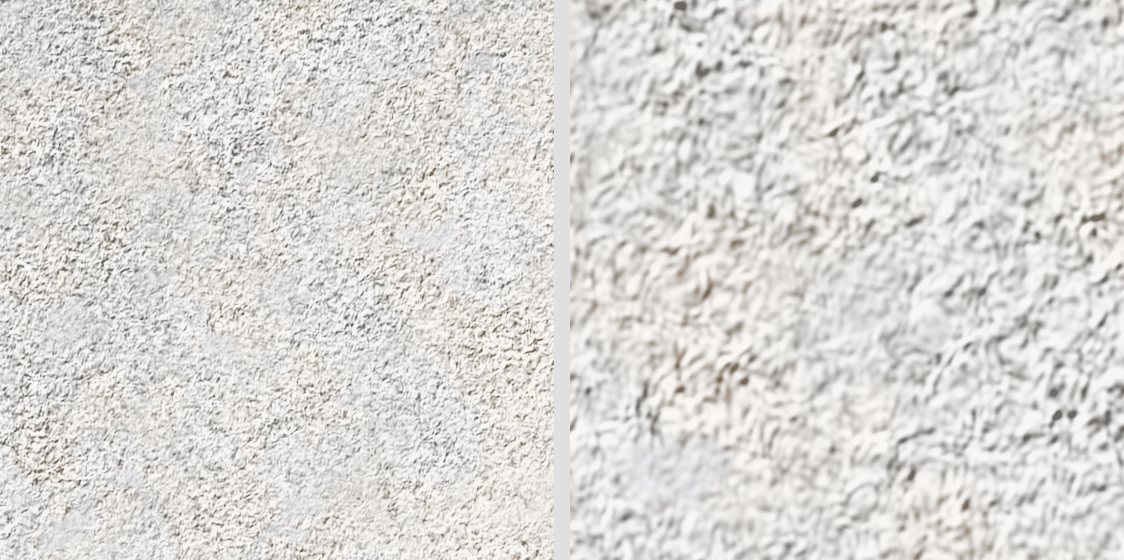
Left, the full canvas; right, a detail of the centre.
A Shadertoy shader for this texture:

```glsl
// Rough white plaster wall with fine crumbly grains, pale smooth patches and ochre pits
#define GRAIN 104.0      // grains per canvas height
#define STRETCH 0.84     // grain elongation along the slant
#define SLANT 0.62       // direction of the grains, radians
#define SHADOW 0.0034    // length of the cast shade
#define RELIEF 1.9       // strength of the side light
#define CAVITY 2.9       // darkening of the hollows
#define STAIN 0.075      // strength of the ochre tint
#define PITS 7           // number of isolated dark holes

vec2 hash2(vec2 p) {
    vec3 q = fract(p.xyx * vec3(0.1031, 0.1030, 0.0973));
    q += dot(q, q.yzx + 33.33);
    return fract((q.xx + q.yz) * q.zy);
}

vec2 turn(vec2 p, float angle) {
    float c = cos(angle), s = sin(angle);
    return vec2(c * p.x + s * p.y, c * p.y - s * p.x);
}

// Gradient noise, standard deviation about 0.17
float corner(vec2 cell, vec2 offset, vec2 f) {
    return dot(hash2(cell + offset) * 2.0 - 1.0, f - offset);
}

float noise(vec2 p) {
    vec2 i = floor(p), f = p - i;
    vec2 u = f * f * (3.0 - 2.0 * f);
    float low = mix(corner(i, vec2(0, 0), f), corner(i, vec2(1, 0), f), u.x);
    float high = mix(corner(i, vec2(0, 1), f), corner(i, vec2(1, 1), f), u.x);
    return mix(low, high, u.y);
}

float cloud(vec2 p) {
    return noise(p) + 0.6 * noise(turn(p, 0.7) * 2.1 + 17.3)
         + 0.4 * noise(turn(p, 1.9) * 4.3 + 41.7);
}

// Height of the plaster: coarse lumps, grains and fine crumbs
float height(vec2 p) {
    p += 0.006 * vec2(noise(p * 40.0 + 3.1), noise(p * 40.0 + 71.9));
    vec2 along = vec2(STRETCH, 1.0) * GRAIN;
    return 0.55 * noise(turn(p, SLANT - 0.3) * along * 0.45 + 9.2)
         + noise(turn(p, SLANT) * along + 53.6)
         + 0.85 * noise(turn(p, SLANT + 0.5) * along * 1.95 + 127.4);
}

void mainImage(out vec4 fragColor, in vec2 fragCoord) {
    vec2 p = fragCoord / iResolution.y;
    float across = fragCoord.x / iResolution.x;

    // Broad variation of the surface
    vec2 slanted = turn(p, 0.3) * vec2(0.75, 1.0);
    float rough = clamp(1.02 + 0.85 * cloud(slanted * 8.0 + 5.7), 0.6, 1.45);
    float patches = smoothstep(0.32, 0.50, cloud(slanted * 6.5 + 31.2));
    rough *= 1.0 - 0.55 * patches;
    float warmth = smoothstep(-0.1, 0.45, cloud(p * 6.0 + 83.1)
                 + 0.3 * smoothstep(0.75, 1.0, across));

    // Side light from the upper left plus shaded hollows
    vec2 toLight = vec2(-sin(SLANT), cos(SLANT));
    float h = height(p);
    float relief = h - height(p + toLight * SHADOW);
    float light = rough * (RELIEF * relief + CAVITY * h);
    light += 0.55 * cloud(slanted * 3.0 + 61.4) + 0.7 * cloud(slanted * 17.0 + 11.8);
    light += 0.5 * (across - p.y);

    // Isolated holes
    for (int i = 0; i < PITS; i++) {
        vec2 seed = hash2(vec2(float(i) * 7.3 + 2.0, 19.0));
        vec2 d = turn(p - seed * vec2(iResolution.x / iResolution.y, 1.0), SLANT);
        float size = 0.0022 + 0.0018 * seed.x;
        float edge = length(d * vec2(0.7, 1.0)) + 0.003 * noise(p * 160.0);
        light -= 2.2 * (1.0 - smoothstep(0.3 * size, 1.6 * size, edge));
    }

    // Tone curve: bright crests flatten, shadows fall away
    light = clamp(light, -3.2, 2.4);
    float tone = 0.865 + 0.085 * light - 0.018 * light * light;
    vec3 color = tone + vec3(0.008, 0.0, -0.008);

    // Ochre in the hollows, cream on warm crests, cool smooth patches
    float hollow = smoothstep(-0.5, -2.4, light);
    float ochre = STAIN * hollow * (0.1 + warmth);
    color += ochre * vec3(0.45, 0.0, -0.6);
    color += 0.008 * warmth * vec3(0.8, 0.1, -0.9);
    color += patches * vec3(-0.012, -0.003, 0.012);

    fragColor = vec4(clamp(color, 0.0, 1.0), 1.0);
}
```
